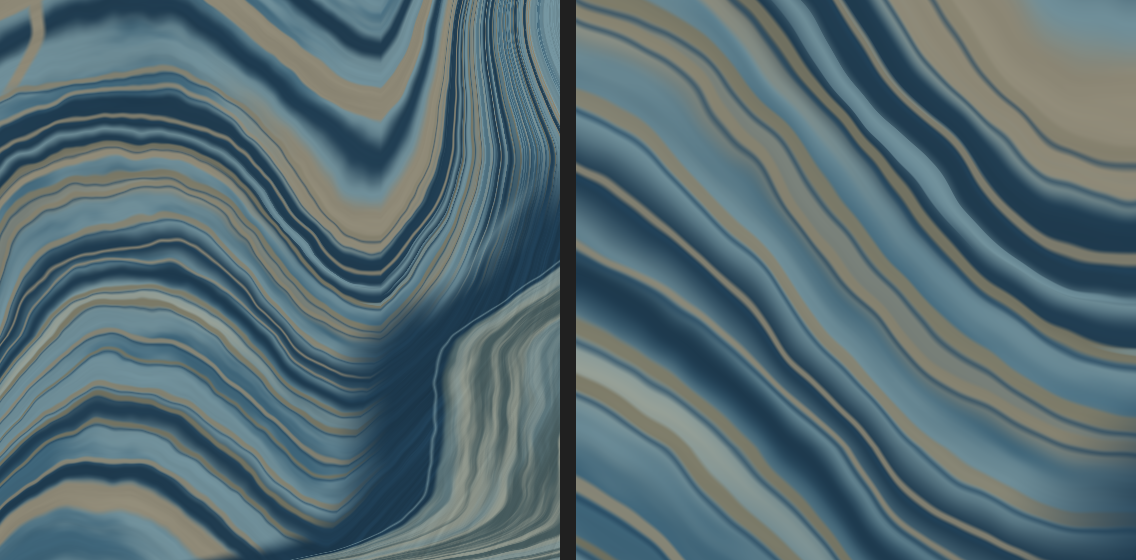
Left, the full canvas; right, a detail of the centre.
This texture is drawn by a WebGL 1 fragment shader. Its source:

```glsl
precision highp float;
// Painted agate: arched mineral layers fall into a trough beside a dark pool.
// A folded height field sets the layers, and a second field sets the grey
// strands along the right side; stretched noise adds veins and brush marks.
uniform vec2 u_resolution;

float hash(vec2 p) {
  return fract(sin(dot(p, vec2(127.1, 311.7))) * 43758.5453);
}

float noise(vec2 p) {
  vec2 i = floor(p), f = fract(p);
  f = f * f * (3.0 - 2.0 * f);
  return mix(mix(hash(i), hash(i + vec2(1, 0)), f.x),
             mix(hash(i + vec2(0, 1)), hash(i + vec2(1, 1)), f.x), f.y);
}

float fbm(vec2 p) {
  float sum = 0.0, gain = 0.5;
  for (int i = 0; i < 4; i++) {
    sum += gain * noise(p);
    p = p * 2.03 + 7.3;
    gain *= 0.5;
  }
  return sum;
}

// Soft-edged stripe around a centre
float band(float t, float centre, float halfWidth, float soft) {
  return 1.0 - smoothstep(halfWidth - soft, halfWidth + soft, abs(t - centre));
}

// Layer height, measured where the layers crest
float layerHeight(vec2 p) {
  float x = p.x + 0.25 * max(0.4 - p.y, 0.0);
  float depth = mix(0.22, 0.30, smoothstep(0.2, 0.55, p.y))
              - 0.05 * smoothstep(0.6, 0.8, p.y);
  float left = max(0.22 - x, 0.0) / 0.22;
  float right = max(x - 0.68, 0.0);
  float leftDrop = left * left * mix(0.24, 0.06, smoothstep(0.25, 0.85, p.y));
  float rise = (0.8 * right + 5.0 * right * right)
             * (1.0 + smoothstep(0.7, 1.0, p.y));
  return p.y + depth * smoothstep(0.28, 0.68, x) + leftDrop - rise;
}

void main() {
  vec2 p = gl_FragCoord.xy / u_resolution;
  float pixel = 1.0 / u_resolution.y;
  vec3 navy = vec3(0.11, 0.22, 0.30), blue = vec3(0.24, 0.39, 0.47);
  vec3 pale = vec3(0.43, 0.55, 0.59), cream = vec3(0.60, 0.62, 0.57);
  vec3 tan_ = vec3(0.55, 0.53, 0.46), gold = vec3(0.45, 0.44, 0.36);

  // Fold the layers and ripple them
  float t = layerHeight(p) + 0.055 * (fbm(p * vec2(7.0, 5.0)) - 0.47)
          + 0.007 * (noise(p * 24.0) - 0.5);
  float brush = fbm(vec2(t * 55.0, p.x * 5.0));
  float trough = smoothstep(0.36, 0.55, p.x);

  // Washes of blue, navy and cream
  vec3 color = mix(blue, pale, smoothstep(0.22, 0.55, fbm(vec2(p.x * 4.0, t * 13.0))));
  float dark = band(t, 0.81, 0.028, 0.008);
  dark = max(dark, band(t, 0.755, 0.014, 0.010));
  dark = max(dark, band(t, 0.575, 0.020, 0.018));
  dark = max(dark, band(t, 0.520, 0.013, 0.012));
  dark = max(dark, band(t, 0.268, 0.020, 0.018));
  dark = max(dark, band(t, 0.160, 0.016, 0.010));
  dark = max(dark, band(t, 0.980, 0.024, 0.018));
  dark = max(dark, band(t, 1.165, 0.020, 0.012));
  color = mix(color, navy, dark * 0.95);
  color = mix(color, cream, 0.9 * band(t, 0.475, 0.014, 0.020) * (1.0 - trough * 0.7));

  // Tan deposits
  float deposit = band(t, 1.055, 0.030, 0.004);
  deposit = max(deposit, band(t, 0.735, 0.010, 0.004) * (1.0 - trough));
  deposit = max(deposit, band(t, 0.680, 0.020, 0.010) * 0.7);
  deposit = max(deposit, band(t, 0.115, 0.024, 0.008));
  deposit = max(deposit, band(t, 0.885, 0.038, 0.016) * trough);
  float seam = 0.07 * smoothstep(0.80, 0.95, p.y) + 0.02 * noise(p * 14.0) - 0.01;
  deposit = max(deposit, band(p.x, seam, 0.012, 0.006) * smoothstep(0.81, 0.86, p.y));
  color = mix(color, tan_, deposit);

  // Winding gold veins, each with a dark lower edge
  for (int i = 0; i < 17; i++) {
    float k = float(i);
    float centre = 0.185 + 0.043 * k + 0.022 * hash(vec2(k, 3.0))
                 + 0.018 * (noise(vec2(p.x * 6.0, k * 9.0)) - 0.5);
    float width = 0.0025 + 0.0035 * hash(vec2(k, 8.0));
    color = mix(color, navy * 1.2, 0.65 * band(t, centre - width - 0.003, 0.002, 0.002 + pixel));
    color = mix(color, mix(gold, tan_, hash(vec2(k, 5.0))), 0.9 * band(t, centre, width, 0.0015 + pixel));
  }

  // Thin pale threads where the layers are squeezed
  float threads = smoothstep(0.58, 0.72, noise(vec2(t * 150.0, p.x * 4.0)));
  float squeezed = band(t, 0.775, 0.035, 0.015) * trough + smoothstep(0.76, 0.88, p.x);
  color = mix(color, pale * 1.08, 0.65 * threads * min(squeezed, 1.0));

  // Dark pool with a light streak
  float edge = 0.80 - 0.28 * exp(-p.y / 0.05) + 0.24 * smoothstep(0.36, 0.58, p.y);
  float g = p.x - edge + 0.06 * (fbm(p * 6.0) - 0.47) + 0.008 * (noise(p * 22.0) - 0.5);
  float pool = smoothstep(-0.21, -0.08, g) * (1.0 - smoothstep(0.58, 0.78, p.y));
  color = mix(color, navy * (0.92 + 0.25 * brush), pool);
  float streak = band(p.x - 0.75 * p.y, 0.445, 0.006, 0.028);
  color = mix(color, pale, streak * smoothstep(0.40, 0.50, p.y) * (1.0 - smoothstep(0.60, 0.72, p.y)));

  // Grey strands beyond the pool
  float strand = fbm(vec2(g * 48.0, p.y * 4.0 + p.x * 2.0));
  vec3 fibre = mix(vec3(0.27, 0.35, 0.36), vec3(0.55, 0.58, 0.54), smoothstep(0.25, 0.68, strand));
  fibre = mix(fibre, pale, 0.5 * smoothstep(0.45, 0.65, fbm(vec2(g * 17.0, p.y * 3.0 + 20.0))));
  color = mix(color, fibre, smoothstep(-0.003, 0.008, g));
  color = mix(color, pale, 0.8 * band(g, -0.012, 0.002, 0.002 + pixel));

  // Brush marks
  color *= 0.94 + 0.14 * brush;
  gl_FragColor = vec4(color, 1.0);
}
```
